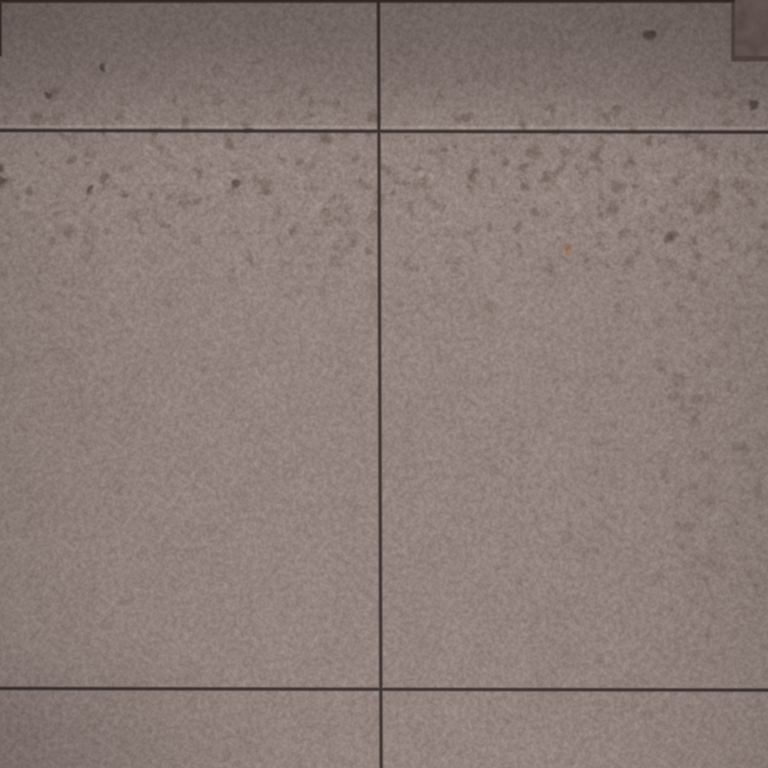
Write a Shadertoy shader that draws this texture.

```glsl
// Large stone paving slabs split by thin dark joints, seen under soft uneven light.
// Joints are distances to a slightly skewed grid; grain, mottling and stains come
// from layered gradient noise, and scattered marks from a jittered cell grid.

const float PITCH = 0.7265;                  // slab size
const vec2 JOINT_ORIGIN = vec2(0.4945, 0.1025);
const vec2 SKEW = vec2(-0.0035, -0.0022);    // slight tilt of the joints
const float JOINT_HALF_WIDTH = 0.0021;
const float JOINT_SOFTNESS = 0.0020;
const float GRAIN = 0.052;
const float MOTTLE = 0.014;

const vec3 STONE = vec3(0.562, 0.503, 0.484);
const vec3 PALE_STONE = vec3(0.63, 0.58, 0.56);
const vec3 STAIN = vec3(0.40, 0.335, 0.305);
const vec3 DARK_MARK = vec3(0.27, 0.22, 0.21);
const vec3 RUST = vec3(0.55, 0.30, 0.15);
const vec3 JOINT = vec3(0.215, 0.18, 0.175);
const vec3 LEDGE = vec3(0.20, 0.145, 0.13);
const vec3 BLOCK = vec3(0.37, 0.315, 0.30);

vec2 hash2(vec2 cell) {
    uvec2 v = uvec2(ivec2(cell) + 4096) * 1664525u + 1013904223u;
    v.x += v.y * 1664525u;
    v.y += v.x * 1664525u;
    v ^= v >> 16u;
    v.x += v.y * 1664525u;
    v.y += v.x * 1664525u;
    v ^= v >> 16u;
    return vec2(v & 65535u) / 65535.0;
}

float gradientAt(vec2 cell, vec2 offset) {
    float angle = 6.2832 * hash2(cell).x;
    return dot(vec2(cos(angle), sin(angle)), offset);
}

float gradientNoise(vec2 p) {
    vec2 i = floor(p), f = p - i, e = vec2(0.0, 1.0);
    vec2 u = f * f * f * (f * (f * 6.0 - 15.0) + 10.0);
    float low = mix(gradientAt(i, f), gradientAt(i + e.yx, f - e.yx), u.x);
    float high = mix(gradientAt(i + e, f - e), gradientAt(i + 1.0, f - 1.0), u.x);
    return mix(low, high, u.y);
}

float fbm(vec2 p) {
    float sum = 0.0, amplitude = 1.0;
    for (int i = 0; i < 4; i++) {
        sum += amplitude * gradientNoise(p);
        p = mat2(1.6, 1.2, -1.2, 1.6) * p + 17.3;
        amplitude *= 0.55;
    }
    return sum;
}

// Coverage of randomly placed round marks, one candidate per cell
float scatter(vec2 p, float cells, float chance, float radius) {
    p *= cells;
    vec2 home = floor(p);
    float cover = 0.0;
    for (int y = -1; y <= 1; y++)
    for (int x = -1; x <= 1; x++) {
        vec2 cell = home + vec2(x, y);
        vec2 traits = hash2(cell + 91.0);
        float r = radius * cells * mix(0.5, 1.0, traits.y);
        float d = length(p - cell - hash2(cell));
        cover = max(cover, step(traits.x, chance) * (1.0 - smoothstep(0.2 * r, r, d)));
    }
    return cover;
}

float softBox(vec2 p, vec2 low, vec2 high) {
    vec2 d = max(low - p, p - high);
    return 1.0 - smoothstep(-0.002, 0.002, max(d.x, d.y));
}

void mainImage(out vec4 fragColor, in vec2 fragCoord) {
    vec2 p = fragCoord / iResolution.y;
    vec2 warped = p + 0.007 * vec2(gradientNoise(p * 75.0), gradientNoise(p * 75.0 + 31.0));

    // Worn zones: a band below the upper joint and a patch on the right
    float band = smoothstep(0.56, 0.76, p.y) * (1.0 - smoothstep(0.82, 0.93, p.y));
    float patchWear = 1.0 - smoothstep(0.05, 0.32, length((p - vec2(0.92, 0.40)) * vec2(1.0, 0.8)));
    float wear = clamp(0.20 + 0.75 * band + 0.35 * patchWear, 0.0, 1.0);

    // Stone with mottling, stains and pale scuffs
    vec3 color = STONE + MOTTLE * fbm(p * 16.0);
    float blotch = fbm(p * 48.0) + 0.3 * fbm(p * 9.0 + 5.0);
    color = mix(color, STAIN, 0.48 * wear * smoothstep(0.0, 0.8, blotch));
    color = mix(color, PALE_STONE, 0.50 * wear * smoothstep(0.1, 0.8, fbm(p * 50.0 + 60.0)));

    // Scattered dark and rusty marks
    float upper = smoothstep(0.60, 0.72, p.y);
    color = mix(color, STAIN, 0.55 * wear * scatter(warped, 34.0, 0.22, 0.013));
    color = mix(color, DARK_MARK, 0.65 * upper * scatter(warped + 3.0, 17.0, 0.08, 0.012));
    color = mix(color, RUST, 0.75 * band * scatter(warped + 7.0, 11.0, 0.13, 0.013));

    // Fine grain, turned off the axes
    vec2 turned = mat2(0.8, 0.6, -0.6, 0.8) * p;
    color += GRAIN * (gradientNoise(turned * 125.0) + 0.9 * gradientNoise(turned * 230.0 + 9.0));

    // Joints with a pale arris on the upper side of the horizontal ones
    vec2 grid = p - JOINT_ORIGIN - SKEW * (p.yx - vec2(0.5));
    vec2 offset = grid - PITCH * round(grid / PITCH);
    float arris = exp(-pow((offset.y - 0.0055) / 0.0022, 2.0));
    color += 0.07 * arris * smoothstep(0.3, 0.8, p.y);
    float gap = min(abs(offset.x), abs(offset.y)) - JOINT_HALF_WIDTH;
    color = mix(color, JOINT, 0.95 * (1.0 - smoothstep(-JOINT_SOFTNESS, JOINT_SOFTNESS, gap)));

    // Light falls off towards the top, the sides and the lower left corner
    float light = 1.03 - 0.24 * smoothstep(0.76, 1.0, p.y);
    light -= 0.09 * pow(abs(2.0 * p.x - 1.0), 3.0);
    light -= 0.10 * (1.0 - smoothstep(0.0, 0.40, length(p * vec2(0.8, 1.8))));
    color *= light;

    // Ledge along the top and blocks in the upper corners
    float ledge = smoothstep(0.994, 0.999, p.y);
    color = mix(color, LEDGE, max(ledge, softBox(p, vec2(-1.0, 0.927), vec2(0.002, 2.0))));
    color = mix(color, LEDGE, 0.55 * softBox(p, vec2(0.952, 0.920), vec2(2.0)));
    vec3 blockColor = BLOCK + 0.05 * fbm(p * 40.0);
    color = mix(color, blockColor, softBox(p, vec2(0.957, 0.927), vec2(2.0)));

    fragColor = vec4(clamp(color, 0.0, 1.0), 1.0);
}
```
